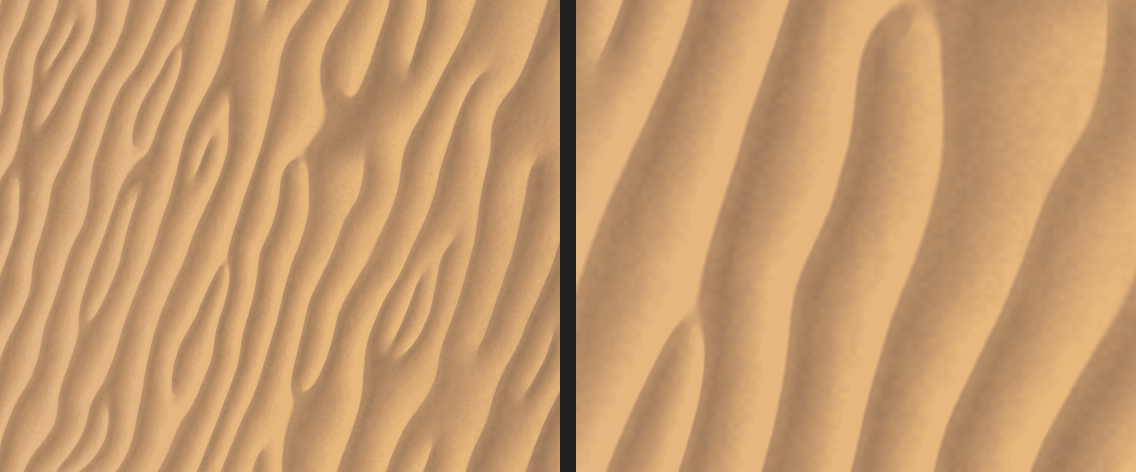
Left: the whole. Right: its middle third, enlarged.
This texture is drawn by a Shadertoy shader. Its source:

```glsl
// Wind-blown sand ripples: slanted, forking crests with soft lee shadows

const float TAU = 6.2831853;
const int FORK_PAIRS = 17;
const vec2 ALONG_CREST = vec2(0.33, 0.944);

const vec3 SHADOW_SAND = vec3(0.605, 0.468, 0.348);
const vec3 MIDDLE_SAND = vec3(0.755, 0.583, 0.418);
const vec3 GOLDEN_SAND = vec3(0.905, 0.722, 0.482);
const vec3 PALE_SAND = vec3(0.880, 0.708, 0.522);

float hash(vec2 p) {
    return fract(sin(dot(p, vec2(127.1, 311.7))) * 43758.5453);
}

float noise(vec2 p) {
    vec2 i = floor(p);
    vec2 f = fract(p);
    f = f * f * f * (f * (f * 6.0 - 15.0) + 10.0);
    float low = mix(hash(i), hash(i + vec2(1, 0)), f.x);
    float high = mix(hash(i + vec2(0, 1)), hash(i + vec2(1, 1)), f.x);
    return mix(low, high, f.y);
}

// Canvas position to (across, along) the crests
vec2 rippleAxes(vec2 p) {
    vec2 across = vec2(ALONG_CREST.y, -ALONG_CREST.x);
    return vec2(dot(p, across), dot(p, ALONG_CREST));
}

// Bend the crests with two scales of noise
vec2 windWarp(vec2 q) {
    float broad = noise(q * vec2(5.0, 3.6) + 7.3) - 0.5;
    float fine = noise(q * vec2(11.0, 8.5) + 31.0) - 0.5;
    return q + vec2(0.046 * broad + 0.023 * fine, 0.0);
}

// Complex product a * conj(b): subtracts the angle of b from that of a
vec2 angleBetween(vec2 a, vec2 b) {
    return vec2(dot(a, b), a.y * b.x - a.x * b.y);
}

// Pairs of phase vortices start and end extra crests.
// Returns the phase shift in x and the relief near the fork cores in y.
vec2 crestForks(vec2 q, float aspect, float stretch) {
    vec2 turn = vec2(1.0, 0.0);
    float relief = 1.0;
    vec2 scale = vec2(1.0, stretch);
    for (int i = 0; i < FORK_PAIRS; i++) {
        float id = float(i);
        vec2 spot = vec2(fract(id * 0.618 + 0.11) * aspect, hash(vec2(id, 4.7)));
        float halfLength = mix(0.05, 0.15, hash(vec2(id, 9.2)));
        float side = hash(vec2(id, 2.4)) < 0.5 ? -1.0 : 1.0;
        vec2 reach = side * vec2(0.008, halfLength);
        vec2 offset = q - rippleAxes(spot);
        vec2 head = (offset - reach) * scale;
        vec2 tail = (offset + reach) * scale;
        vec2 swirl = angleBetween(head, tail);
        swirl /= length(swirl) + 1e-7;
        turn = angleBetween(turn, vec2(swirl.x, -swirl.y));
        relief *= smoothstep(-0.006, 0.020, min(length(head), length(tail)));
    }
    return vec2(atan(turn.y, turn.x) / TAU, relief);
}

// Light over one ripple: shaded lee, long bright rise, sharp crest
float rippleLight(float f, float crestWidth) {
    float rise = clamp((f - 0.08) / 0.78, 0.0, 1.0);
    rise = mix(rise, smoothstep(0.0, 1.0, rise), 0.4);
    float crestTone = 0.26;
    float lee = crestTone * (1.0 - smoothstep(0.0, 0.20, f));
    return mix(rise + lee, crestTone, smoothstep(1.0 - crestWidth, 1.0, f));
}

vec3 sandColor(float light, float paleness) {
    vec3 lit = mix(GOLDEN_SAND, PALE_SAND, paleness);
    vec3 lower = mix(SHADOW_SAND, MIDDLE_SAND, clamp(light * 2.0, 0.0, 1.0));
    return mix(lower, lit, clamp(light * 2.0 - 1.0, 0.0, 1.0));
}

void mainImage(out vec4 fragColor, in vec2 fragCoord) {
    vec2 p = fragCoord / iResolution.y;
    float aspect = iResolution.x / iResolution.y;
    float toRight = p.x / aspect;

    // Ripple phase: spacing widens from left to right
    vec2 q = windWarp(rippleAxes(p));
    vec2 forks = crestForks(q, aspect, 0.55);
    float phase = 15.0 * q.x - 2.6 * q.x * q.x + forks.x;

    // Shading, with uneven depth and broad drifts
    float crestWidth = mix(0.085, 0.050, toRight);
    float light = rippleLight(fract(phase), crestWidth);
    float depth = mix(0.68, 1.12, noise(q * vec2(6.0, 4.0) + 53.0));
    light = mix(0.58, light, depth * forks.y);
    light += 0.06 + 0.12 * (noise(p * 2.6 + 17.0) - 0.5);
    light -= 0.12 * smoothstep(0.65, 1.0, toRight);

    // Fine grains and faint streaks
    float grain = noise(p * 230.0) - 0.5;
    float streak = noise(rippleAxes(p) * vec2(110.0, 40.0)) - 0.5;
    light += 0.11 * grain + 0.07 * streak;

    float paleness = 0.75 * (1.0 - smoothstep(0.05, 0.6, toRight)) + 0.15;
    fragColor = vec4(sandColor(light, paleness), 1.0);
}
```
